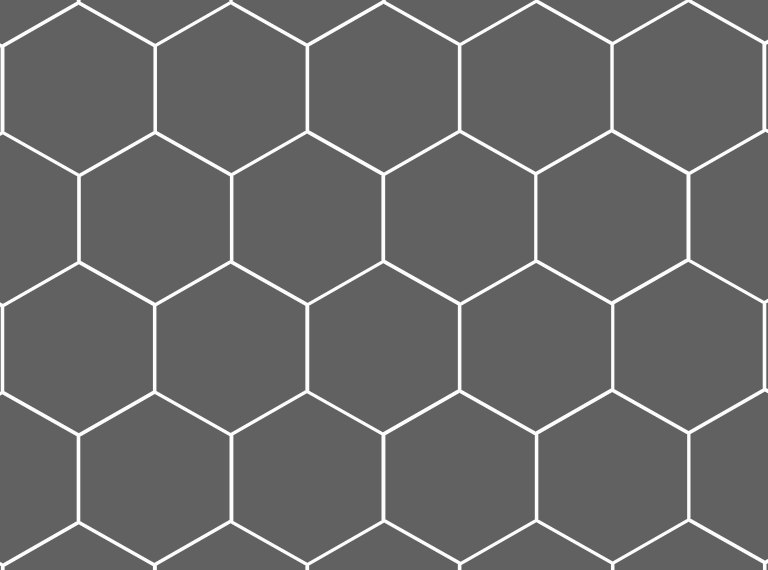
Give the GLSL for this pattern, as a Shadertoy shader.

```glsl
#define CELL_WIDTH 0.2674            // hexagon width, in canvas heights
#define ROW_SQUASH 0.983             // row height relative to regular hexagons
#define GRID_ORIGIN vec2(-0.0005, -0.110)
#define TILT 0.004                   // rise of the rows towards the right
#define LINE_WIDTH 0.0236            // in cell widths
#define WIDTH_WEAR 0.10              // relative change of width between edges
#define EDGE_DRIFT 0.003             // sideways shift of edges, in cell widths
#define GROUND_COLOR vec3(0.38)
#define LINE_COLOR vec3(0.99)

const vec2 LATTICE = vec2(1.0, sqrt(3.0));

vec2 hash22(vec2 p) {
    vec3 q = fract(p.xyx * vec3(0.1031, 0.1030, 0.0973));
    q += dot(q, q.yzx + 33.33);
    return fract((q.xx + q.yz) * q.zy);
}

// Centre of the pointy-topped hexagon that contains p
vec2 hexCentre(vec2 p) {
    vec2 a = round(p / LATTICE) * LATTICE;
    vec2 b = (floor(p / LATTICE) + 0.5) * LATTICE;
    return distance(p, a) < distance(p, b) ? a : b;
}

// Signed distance to the nearest stroked edge
float hexLines(vec2 p) {
    vec2 centre = hexCentre(p);
    float nearest = 1.0;
    for (int i = 0; i < 3; i++) {
        float angle = float(i) * radians(60.0);
        vec2 normal = vec2(cos(angle), sin(angle));
        float along = dot(p - centre, normal);
        float side = along < 0.0 ? -0.5 : 0.5;

        // Both cells sharing an edge derive the same key from its midpoint
        vec2 key = round((centre + side * normal) * 4.0 / LATTICE);
        vec2 vary = hash22(key + 50.0) * 2.0 - 1.0;
        float halfWidth = 0.5 * LINE_WIDTH * (1.0 + WIDTH_WEAR * vary.x);
        nearest = min(nearest, abs(along - side - EDGE_DRIFT * vary.y) - halfWidth);
    }
    return nearest;
}

void mainImage(out vec4 fragColor, in vec2 fragCoord) {
    // Canvas to cell units
    vec2 p = (fragCoord - 0.5 * iResolution.xy) / iResolution.y - GRID_ORIGIN;
    p.y -= TILT * p.x;
    p /= CELL_WIDTH * vec2(1.0, ROW_SQUASH);

    // Antialiased strokes over the flat ground
    float pixel = 1.0 / (iResolution.y * CELL_WIDTH);
    float coverage = clamp(0.5 - hexLines(p) / pixel, 0.0, 1.0);
    fragColor = vec4(mix(GROUND_COLOR, LINE_COLOR, coverage), 1.0);
}
```
